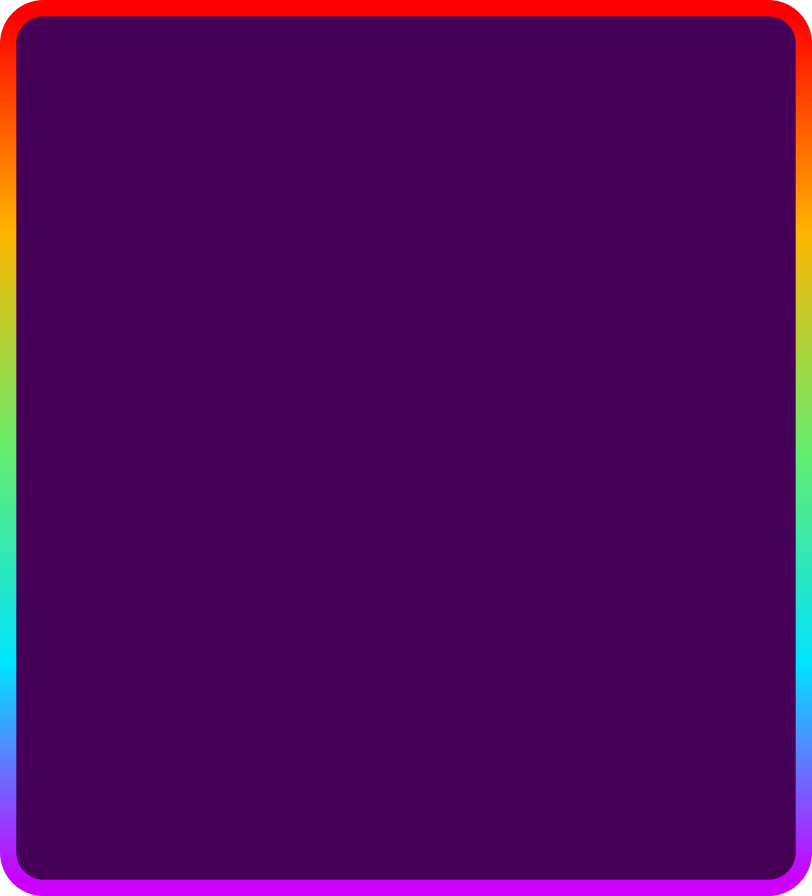
This background is drawn by a Shadertoy shader. Its source:

```glsl
// A dark violet panel with rounded corners inside a thin rainbow frame, on white.
// One rounded-box distance gives the frame's outer and inner edges;
// the frame colour is a vertical five-stop gradient.

float roundedBox(vec2 p, vec2 halfSize, float radius) {
    vec2 q = abs(p) - halfSize + radius;
    return length(max(q, 0.0)) + min(max(q.x, q.y), 0.0) - radius;
}

// Evenly spaced stops; t runs from 0 at the top to 1 at the bottom
vec3 rainbow(float t) {
    float s = 4.0 * clamp(t, 0.0, 1.0);
    vec3 color = mix(vec3(1.0, 0.0, 0.0), vec3(1.0, 0.71, 0.0), clamp(s, 0.0, 1.0));
    color = mix(color, vec3(0.40, 0.93, 0.42), clamp(s - 1.0, 0.0, 1.0));
    color = mix(color, vec3(0.0, 0.89, 1.0), clamp(s - 2.0, 0.0, 1.0));
    return mix(color, vec3(0.80, 0.0, 1.0), clamp(s - 3.0, 0.0, 1.0));
}

void mainImage(out vec4 fragColor, in vec2 fragCoord) {
    // Centred coordinates, with the canvas height as the unit
    float pixel = 1.0 / iResolution.y;
    vec2 p = (fragCoord - 0.5 * iResolution.xy) * pixel;
    vec2 halfSize = 0.5 * iResolution.xy * pixel;
    float border = 0.0182;

    // Signed distance to the frame's outer edge
    float edge = roundedBox(p, halfSize, 0.0487);
    float frameMask = clamp(0.5 - edge / pixel, 0.0, 1.0);
    float panelMask = clamp(0.5 - (edge + border) / pixel, 0.0, 1.0);

    // The gradient spans the height of the inner panel
    float t = 0.5 - p.y / (1.0 - 2.0 * border);

    vec3 color = mix(vec3(1.0), rainbow(t), frameMask);
    color = mix(color, vec3(0.273, 0.0, 0.341), panelMask);
    fragColor = vec4(color, 1.0);
}
```
